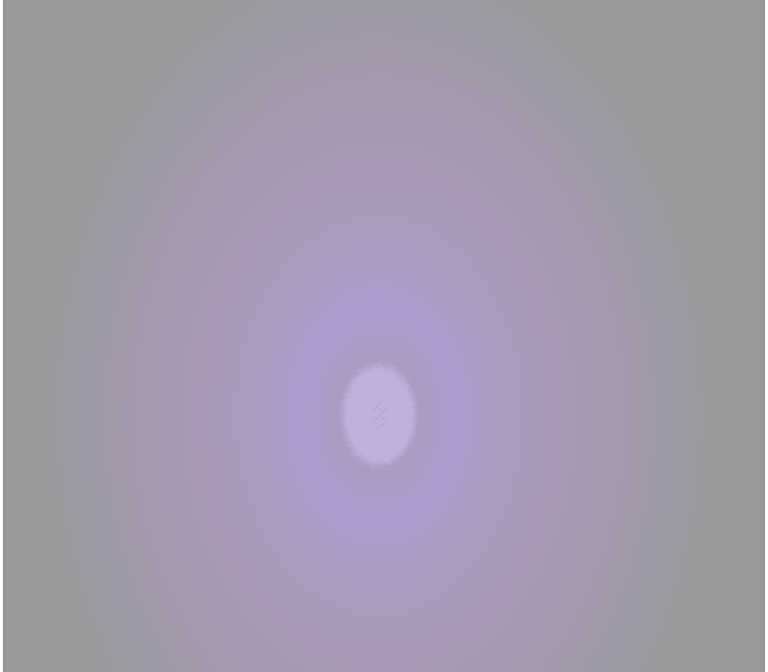
Reproduce this background procedurally as a Shadertoy shader.

```glsl
// Draws a soft violet oval glow with a pale core on grey, between thin white side margins.

const vec2 GLOW_CENTER = vec2(0.4935, 0.382);
const vec2 OVAL_SCALE = vec2(1.0, 0.634);
const vec2 GRAIN_CELLS = vec2(256.0, 224.0);

const vec3 GREY = vec3(0.600, 0.604, 0.596);
const vec3 COOL_GREY = vec3(0.612, 0.602, 0.645);
const vec3 MAUVE = vec3(0.655, 0.600, 0.690);
const vec3 LILAC = vec3(0.665, 0.602, 0.730);
const vec3 VIOLET = vec3(0.680, 0.602, 0.815);
const vec3 INNER_LILAC = vec3(0.670, 0.602, 0.760);
const vec3 PALE_CORE = vec3(0.757, 0.690, 0.860);
const vec3 MARGIN_WHITE = vec3(1.0);

float hash(vec2 cell) {
    vec3 q = fract(vec3(cell.xyx) * 0.1031);
    q += dot(q, q.yzx + 33.33);
    return fract((q.x + q.y) * q.z);
}

// Linear blend between two radii
vec3 blendRing(vec3 inner, vec3 outer, float start, float end, float radius) {
    return mix(inner, outer, clamp((radius - start) / (end - start), 0.0, 1.0));
}

// Concentric colours from the core to the corners
vec3 glowColor(float radius) {
    vec3 color = blendRing(INNER_LILAC, VIOLET, 0.062, 0.101, radius);
    color = blendRing(color, INNER_LILAC, 0.101, 0.142, radius);
    color = blendRing(color, LILAC, 0.142, 0.195, radius);
    color = blendRing(color, MAUVE, 0.195, 0.298, radius);
    color = blendRing(color, COOL_GREY, 0.298, 0.385, radius);
    return blendRing(color, GREY, 0.385, 0.460, radius);
}

// Small alternating dots, thinned by a hash
float speckle(vec2 uv, float radius) {
    vec2 grid = uv * GRAIN_CELLS;
    vec2 cell = floor(grid);
    float alternate = mod(cell.x + cell.y, 2.0);
    float dotShape = 1.0 - smoothstep(0.3, 0.65, length(fract(grid) - 0.5));
    float inside = 1.0 - smoothstep(0.009, 0.015, radius);
    return alternate * dotShape * inside * step(0.3, hash(cell));
}

// Distance inside the side margins
float marginDistance(float x) {
    return min(x - 0.0037, 0.9962 - x);
}

void mainImage(out vec4 fragColor, in vec2 fragCoord) {
    vec2 uv = fragCoord / iResolution.xy;
    float pixel = 1.0 / iResolution.x;
    float radius = length((uv - GLOW_CENTER) * OVAL_SCALE);
    vec3 color = glowColor(radius);

    // Pale core with a grainy rim
    float grain = hash(floor(uv * GRAIN_CELLS)) - 0.5;
    float core = 1.0 - smoothstep(0.040, 0.054, radius + grain * 0.003);
    color = mix(color, PALE_CORE, core);
    color -= 0.035 * speckle(uv, radius);

    // White margins with a faint shaded seam
    float inset = marginDistance(uv.x);
    color *= 1.0 - 0.05 * (1.0 - smoothstep(0.0, 0.003, inset));
    color = mix(MARGIN_WHITE, color, smoothstep(-0.5 * pixel, 0.5 * pixel, inset));

    fragColor = vec4(color, 1.0);
}
```
